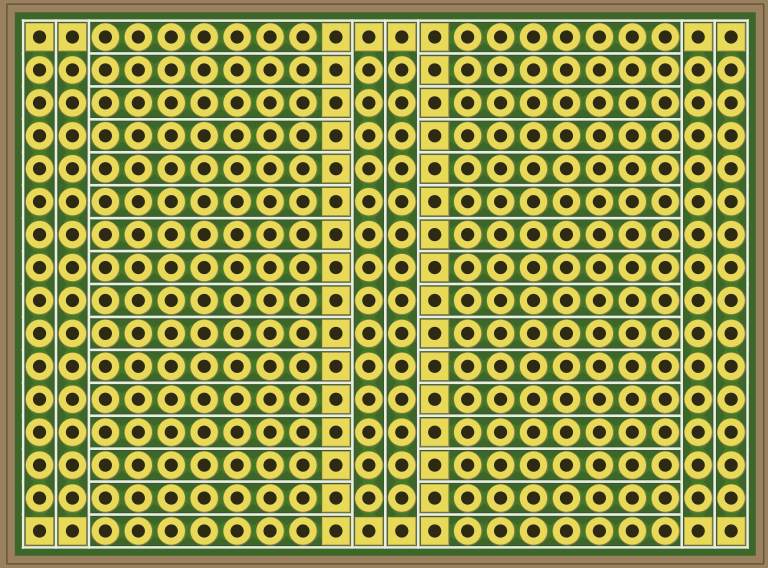
This pattern is drawn by a WebGL 1 fragment shader. Its source:

```glsl
precision highp float;
uniform vec2 u_resolution;

float boxDistance(vec2 p, vec2 halfSize) {
  vec2 q = abs(p) - halfSize;
  return length(max(q, 0.0)) + min(max(q.x, q.y), 0.0);
}

// Antialiased coverage of the region where the distance is negative
float cover(float distance, float pixel) {
  return clamp(0.5 - distance / pixel, 0.0, 1.0);
}

void main() {
  // One unit is the pitch between neighbouring holes
  float pixel = 23.32 / u_resolution.x;
  vec2 board = (gl_FragCoord.xy - 0.5 * u_resolution) * pixel - vec2(0.04, 0.0);
  vec2 grid = board + vec2(11.0, 8.0);
  vec2 cell = floor(grid);
  vec2 local = fract(grid) - 0.5;
  bool isRail = mod(cell.x + 0.5, 10.0) < 2.0;

  // Bare rim with a thin cut line, then the green mask
  vec3 color = vec3(0.60, 0.50, 0.37);
  float cutLine = abs(boxDistance(board, vec2(11.49, 8.50))) - 0.018;
  color = mix(color, vec3(0.36, 0.29, 0.19), cover(cutLine, pixel));
  vec3 mask = vec3(0.235, 0.405, 0.16);
  color = mix(color, mask, cover(boxDistance(board, vec2(11.25, 8.25)), pixel));

  // Copper traces under the mask, flared towards the pads
  float inside = cover(boxDistance(board, vec2(11.0, 8.0)), pixel);
  vec2 along = isRail ? local.yx : local;
  float flare = 0.17 + 0.9 * max(0.5 - abs(along.x), 0.0);
  float trace = abs(along.y) - min(flare, 0.26);
  color = mix(color, vec3(0.26, 0.47, 0.15), inside * cover(trace, pixel));

  // Printed lines enclose each connected strip
  vec2 border = floor(grid + 0.5);
  vec2 gap = abs(grid - border);
  bool hasColumnLine = mod(border.x + 0.5, 10.0) < 3.0;
  bool hasRowLine = !isRail || border.y < 0.5 || border.y > 15.5;
  float line = min(hasColumnLine ? gap.x : 1.0, hasRowLine ? gap.y : 1.0);
  float printed = cover(boxDistance(board, vec2(11.04, 8.04)), pixel);
  color = mix(color, vec3(0.20, 0.35, 0.17), inside * cover(line - 0.075, pixel));
  color = mix(color, vec3(0.92, 0.93, 0.89), printed * cover(line - 0.04, pixel));

  // Square pads mark strip ends, all others are round
  bool isInnerEnd = abs(cell.x - 10.5) > 1.0 && abs(cell.x - 10.5) < 2.0;
  bool isRailEnd = isRail && abs(cell.y - 7.5) > 7.0;
  bool isSquare = isInnerEnd || isRailEnd;
  vec2 shifted = local - vec2(0.008, -0.008);
  float pad = isSquare ? boxDistance(local, vec2(0.415)) : length(local) - 0.415;
  float edge = isSquare ? boxDistance(shifted, vec2(0.44)) : length(shifted) - 0.44;
  color = mix(color, vec3(0.50, 0.47, 0.25), inside * cover(edge, pixel));
  color = mix(color, vec3(0.91, 0.85, 0.35), inside * cover(pad, pixel));

  // Drilled holes
  float hole = length(local) - 0.2;
  color = mix(color, vec3(0.18, 0.16, 0.07), inside * cover(hole, pixel));

  gl_FragColor = vec4(color, 1.0);
}
```
